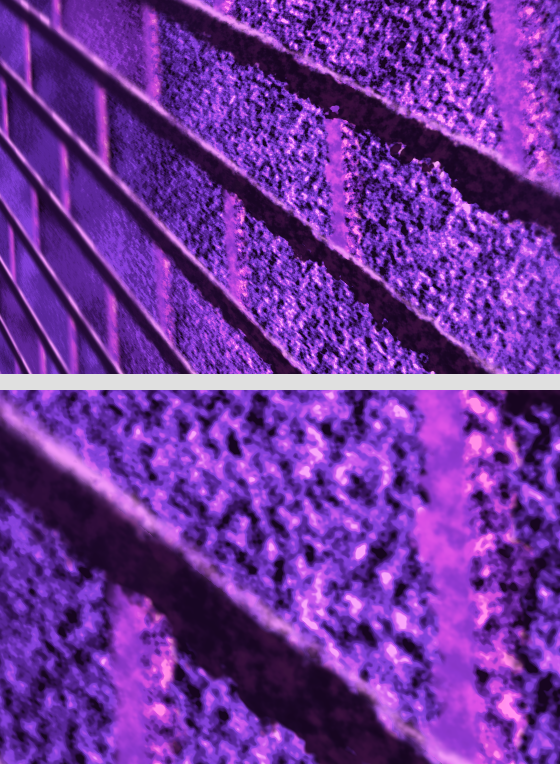
Top: the whole. Bottom: its middle third, enlarged.
A WebGL 1 fragment shader for this texture:

```glsl
precision highp float;
// Rough brick wall in steep perspective under violet light, soft at the far end.

uniform vec2 u_resolution;

#define VANISH vec2(-0.82, 1.68)  // where the bed joints meet
#define BRICK_SCALE 3.07          // brick count along the wall
#define BRICK_DEPTH 0.586         // foreshortening of brick lengths
#define BRICK_SHIFT 1.54
#define BED_WIDTH 0.21            // share of a course
#define HEAD_WIDTH 0.056          // half width, share of a brick
#define GRAIN 92.0                // roughness frequency
#define LEAN 0.05                 // tilt of the head joints
#define CONTRAST 0.95             // strength of the roughness

const vec3 DARK   = vec3(0.09, 0.02, 0.13);
const vec3 DEEP   = vec3(0.21, 0.07, 0.36);
const vec3 INDIGO = vec3(0.35, 0.15, 0.61);
const vec3 VIOLET = vec3(0.52, 0.25, 0.86);
const vec3 PINK   = vec3(0.78, 0.34, 0.93);
const vec3 GLOW   = vec3(0.97, 0.64, 0.98);
const vec3 MAROON = vec3(0.22, 0.05, 0.23);

float hash(vec2 p) {
  vec3 q = fract(vec3(p.xyx) * 0.1031);
  q += dot(q, q.yzx + 33.33);
  return fract((q.x + q.y) * q.z);
}

float noise(vec2 p) {
  vec2 i = floor(p), f = fract(p);
  f = f * f * (3.0 - 2.0 * f);
  return mix(mix(hash(i), hash(i + vec2(1.0, 0.0)), f.x),
             mix(hash(i + vec2(0.0, 1.0)), hash(i + 1.0), f.x), f.y);
}

float relief(vec2 p) {
  return 0.55 * noise(p) + 0.3 * noise(p * 2.1 + 17.0) + 0.15 * noise(p * 4.3 + 31.0);
}

// Tone 0..1 to the violet palette
vec3 palette(float t) {
  vec3 c = mix(DARK, DEEP, smoothstep(0.08, 0.26, t));
  c = mix(c, INDIGO, smoothstep(0.24, 0.44, t));
  c = mix(c, VIOLET, smoothstep(0.44, 0.64, t));
  c = mix(c, PINK, smoothstep(0.66, 0.88, t));
  return mix(c, GLOW, smoothstep(0.9, 1.12, t));
}

void main() {
  vec2 p = gl_FragCoord.xy / u_resolution.y;

  // Wall coordinates: course number from ray slope, brick number from depth
  float depth = p.x - VANISH.x;
  float slope = (VANISH.y - p.y) / depth;
  float course = slope * (2.9 + 0.65 * slope) - 1.68;
  float along = BRICK_SCALE / (p.x + LEAN * (p.y - 0.5) + BRICK_DEPTH) - BRICK_SHIFT;

  // Focus: sharp right of the middle, soft at both ends
  float blur = min(smoothstep(0.85, 0.15, p.x) + 0.35 * smoothstep(1.2, 1.5, p.x), 1.0);
  float detail = mix(1.0, 0.07, blur);
  float edge = mix(0.016, 0.075, blur);

  // Roughness: lit relief plus broad stains
  vec2 grainPos = GRAIN * vec2(1.3 * (log(depth) + 0.45 * slope), slope) + 200.0;
  float height = relief(grainPos);
  float facet = height - relief(grainPos + vec2(0.35, -0.4));
  float stain = noise(grainPos * vec2(0.2, 0.1)) + noise(grainPos * 0.06 + 70.0) - 1.0;
  float ragged = (relief(grainPos * 0.6) - 0.5) * detail;

  // Running bond
  float row = floor(course);
  float brick = along + 0.5 * (1.0 - mod(row, 2.0));
  vec2 id = vec2(floor(brick), row) + 40.0;
  float head = fract(brick + 0.5) - 0.5;
  float bed = fract(course + 0.3) - 0.3;

  // Brick faces, darker beside the right of a head joint and at the far top
  float tone = 0.5 + CONTRAST * detail * (1.2 * (height - 0.5) + facet)
             + 0.24 * stain + 0.18 * (hash(id) - 0.5);
  tone -= 0.16 * smoothstep(-0.25, -HEAD_WIDTH, head) * step(head, 0.0);
  tone -= 0.14 * smoothstep(0.7, 0.2, p.x) * smoothstep(0.1, 0.9, p.y);
  vec3 color = palette(tone);
  float blush = smoothstep(0.65, 1.0, hash(id + 9.0)) * 0.35;
  color = mix(color, color * vec3(1.35, 0.85, 0.95), blush);

  // Head joints: smooth flank on the left, glittering crumbs on the right
  float headEdge = edge * 0.6;
  float joint = 1.0 - smoothstep(HEAD_WIDTH - headEdge, HEAD_WIDTH + headEdge,
                                abs(head + 0.06 * ragged));
  float crumbs = relief(grainPos * 1.2 + 60.0);
  float softCrumbs = noise(grainPos * 0.35 + 60.0);
  float glitter = mix(0.55 + 0.6 * softCrumbs, 0.65 + 2.2 * (crumbs - 0.5), detail);
  float flank = 0.74 + 0.35 * detail * (height - 0.5);
  float jointTone = mix(glitter, flank, smoothstep(-headEdge, headEdge, head));
  vec3 jointColor = palette(jointTone) * vec3(1.1, 0.9, 0.97);
  color = mix(color, jointColor, joint * mix(0.95, 0.85, blur));

  // Shadowed bed joints
  float upper = smoothstep(-edge, edge, bed + 0.06 * ragged);
  float lower = 1.0 - smoothstep(-edge, edge, bed - BED_WIDTH + 0.25 * ragged);
  vec3 shadow = mix(DARK, MAROON, smoothstep(0.3, 0.75, height) * 0.8 * detail);
  shadow = mix(shadow, DEEP, 0.3 * blur);
  color = mix(color, shadow, upper * lower * 0.96);

  // Bright ledge above each bed joint
  float rim = (bed + 0.025 + 0.05 * ragged) / mix(0.02, 0.05, blur);
  float patch1 = noise(vec2(along * 9.0 + 50.0, floor(course + 0.3) * 5.0 + 30.0));
  float shine = (0.4 + 0.6 * patch1) * mix(0.55 + 0.8 * softCrumbs, 0.4 + 1.2 * crumbs, detail);
  shine = min(shine * 1.25, 1.0);
  color = mix(color, mix(PINK, GLOW, shine * 0.8), exp(-rim * rim) * shine);

  gl_FragColor = vec4(clamp(color, 0.0, 1.0), 1.0);
}
```
